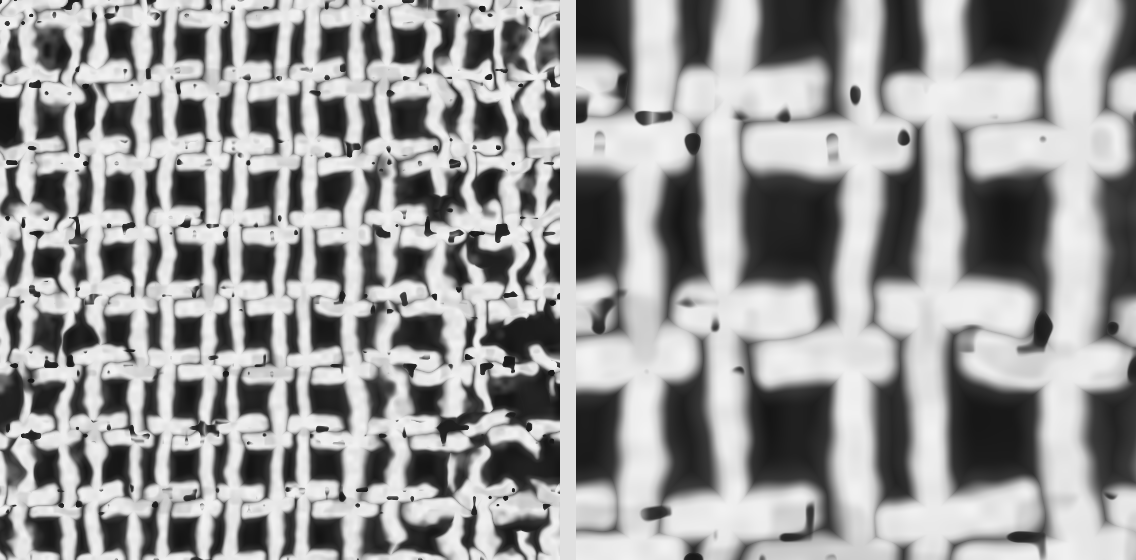
Left, the full canvas; right, a detail of the centre.
Reproduce this texture procedurally as a Shadertoy shader.

```glsl
float hash(vec2 p) {
    p = fract(p * vec2(0.1031, 0.1137));
    p += dot(p, p.yx + 33.33);
    return fract((p.x + p.y) * p.x * 17.0);
}

float noise(vec2 p) {
    vec2 i = floor(p), f = fract(p);
    f = f * f * (3.0 - 2.0 * f);
    return mix(mix(hash(i), hash(i + vec2(1, 0)), f.x),
               mix(hash(i + vec2(0, 1)), hash(i + vec2(1, 1)), f.x), f.y);
}

vec2 noise2(vec2 p) {
    return vec2(noise(p + 40.0), noise(p + 71.5)) - 0.5;
}

// Vertical thread repeated once per cell
float strand(vec2 q, float centre, float seed) {
    float id = round(q.x - centre);
    float wobble = 0.07 * (noise(vec2(id * 7.0 + seed, q.y * 1.7)) - 0.5);
    float width = 0.098 + 0.035 * (noise(vec2(id * 5.0 + seed, q.y * 2.6 + 20.0)) - 0.5);
    return abs(q.x - centre - id + wobble) - width;
}

// Short rounded horizontal stitch repeated once per cell
float stitch(vec2 q, vec2 centre, float seed) {
    vec2 id = round(q - centre);
    vec2 p = q - centre - id;
    float h = hash(id + seed);
    p.y -= p.x * (0.16 * h - 0.02);
    vec2 halfSize = vec2(0.345 + 0.05 * h, 0.128);
    vec2 b = abs(p) - halfSize + 0.09;
    return length(max(b, 0.0)) + min(max(b.x, b.y), 0.0) - 0.09;
}

void mainImage(out vec4 fragColor, in vec2 fragCoord) {
    vec2 uv = fragCoord / iResolution.xy;
    vec2 grid = uv * 8.0;
    float wear = smoothstep(0.12, 0.5, abs(uv.x - 0.45));

    // Slow drift of the threads, then ragged local distortion
    float right = smoothstep(0.55, 0.85, uv.x);
    vec2 q = grid;
    q.x -= mix(-0.15, 0.4, right) * (1.0 - uv.y) + 0.12 * right;
    q.y -= 0.06 + 0.065 * cos(6.2832 * uv.y);
    q += noise2(grid * 0.9) * vec2(0.12, 0.1) * (0.4 + wear);
    q += noise2(grid * 3.2 + 9.0) * (0.07 + 0.2 * wear);
    q += noise2(grid * 8.0 + 5.0) * (0.03 + 0.05 * wear);

    // Pairs of strands, with some broken in the worn parts
    float strands = min(strand(q, 0.07, 3.0), strand(q, 0.46, 90.0));
    strands += 0.22 * wear * smoothstep(0.66, 0.82, noise(grid * 1.6 + 31.0));

    // Two staggered courses of stitches make each band
    float stitches = min(stitch(q, vec2(0.55, 0.865), 11.0),
                         stitch(q, vec2(0.94, 0.635), 57.0));
    float d = min(strands, stitches);

    // Pinholes where the threads cross
    float band = 1.0 - smoothstep(0.14, 0.21, abs(fract(q.y) - 0.75));
    float specks = smoothstep(0.76, 0.9, noise(grid * 9.0 + 17.0));
    d += specks * band * (0.09 + 0.07 * wear);

    // Dark ground with loose grey fibres
    float ground = mix(0.18, 0.075, smoothstep(0.0, 0.13, d));
    ground += 0.07 * noise(grid * vec2(7.0, 3.0));
    ground += 0.4 * wear * smoothstep(0.6, 0.9, noise(grid * 2.8 + 63.0))
                  * noise(grid * 9.0);

    // Pale threads, greyer towards their edges
    float thread = mix(0.76, 0.915, smoothstep(0.0, 0.065, -d));
    thread += 0.07 * (noise(grid * 11.0 + 8.0) - 0.5);
    thread -= 0.1 * band * smoothstep(0.58, 0.85, noise(grid * 6.0 + 29.0));

    float cover = 1.0 - smoothstep(-0.03, 0.04, d);
    fragColor = vec4(vec3(mix(ground, thread, cover)), 1.0);
}
```
